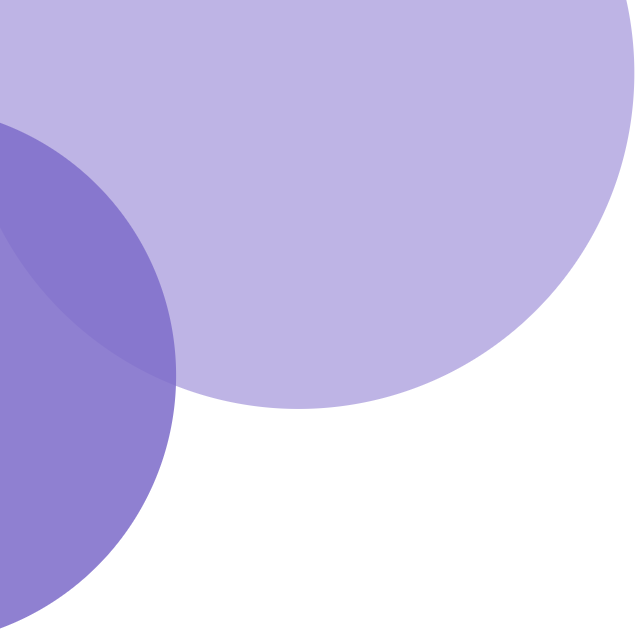
This background is drawn by a Shadertoy shader. Its source:

```glsl
// Draws two large translucent violet discs overlapping on a white ground.

const vec3 WHITE = vec3(1.0);
const vec3 LAVENDER = vec3(0.745, 0.706, 0.898);
const vec3 VIOLET = vec3(0.501, 0.434, 0.795);
const float VIOLET_OPACITY = 0.88;

// Signed distance to a circle, negative inside
float circleDistance(vec2 point, vec2 center, float radius) {
    return length(point - center) - radius;
}

// Coverage of a shape, smoothed over one pixel of the given size
float coverage(float dist, float pixelSize) {
    return clamp(0.5 - dist / pixelSize, 0.0, 1.0);
}

// Lays a disc of the given colour and opacity over a base colour
vec3 layDisc(vec3 base, vec3 tint, float opacity, vec2 point,
             vec2 center, float radius, float pixelSize) {
    float dist = circleDistance(point, center, radius);
    return mix(base, tint, opacity * coverage(dist, pixelSize));
}

void mainImage(out vec4 fragColor, in vec2 fragCoord) {
    // Canvas height is one unit
    float pixelSize = 1.0 / iResolution.y;
    vec2 point = fragCoord * pixelSize;

    // Upper pale disc, then the darker disc at the left edge
    vec3 color = layDisc(WHITE, LAVENDER, 1.0, point,
                         vec2(0.4692, 0.8852), 0.5282, pixelSize);
    color = layDisc(color, VIOLET, VIOLET_OPACITY, point,
                    vec2(-0.147, 0.4094), 0.4239, pixelSize);

    fragColor = vec4(color, 1.0);
}
```
